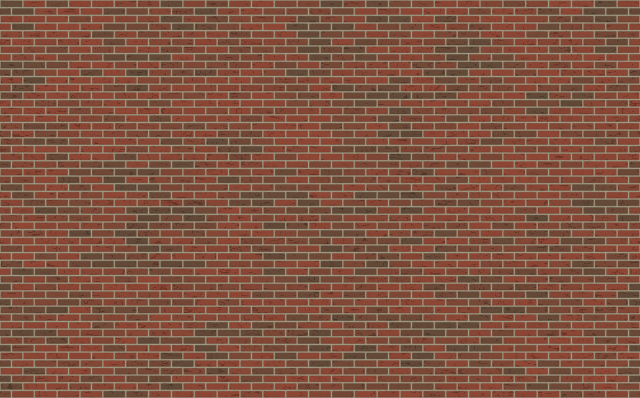
A Shadertoy shader for this texture:

```glsl
float hash(vec2 p) {
    vec3 q = fract(p.xyx * vec3(0.1031, 0.1030, 0.0973));
    q += dot(q, q.yzx + 33.33);
    return fract((q.x + q.y) * q.z);
}

float noise(vec2 p) {
    vec2 i = floor(p), f = fract(p);
    f = f * f * (3.0 - 2.0 * f);
    return mix(mix(hash(i), hash(i + vec2(1, 0)), f.x),
               mix(hash(i + vec2(0, 1)), hash(i + vec2(1, 1)), f.x), f.y);
}

// Fired clay: a tint per brick, fine grain and faint horizontal cracks
vec3 clay(vec2 id, vec2 local) {
    // Dark bricks gather in loose groups
    float group = noise(id * vec2(0.3, 0.16) + 9.0) - 0.5;
    float tint = clamp(hash(id + 17.0) + 0.5 * group, 0.0, 1.0);
    vec3 color = mix(vec3(0.555, 0.272, 0.203), vec3(0.385, 0.285, 0.215), tint * tint);
    color *= 0.98 + 0.04 * hash(id + 61.0);

    vec2 p = local + id * vec2(7.3, 5.7);
    color *= 0.97 + 0.06 * noise(p * vec2(7.0, 14.0));

    float ridge = abs(noise(p * vec2(1.6, 5.0)) - 0.5);
    float patches = smoothstep(0.45, 0.75, noise(p * vec2(1.3, 2.5) + 40.0));
    float crack = (1.0 - smoothstep(0.0, 0.11, ridge)) * patches;
    return color * (1.0 - 0.26 * crack);
}

void mainImage(out vec4 fragColor, in vec2 fragCoord) {
    // Running bond: 28 bricks across, 52 courses, alternate rows shifted by half
    vec2 grid = fragCoord / iResolution.xy * vec2(28.0, 52.0);
    grid.x += 0.5 * mod(floor(grid.y) + 1.0, 2.0);
    vec2 id = vec2(mod(floor(grid.x), 28.0), floor(grid.y));

    // Lengths below are in course heights; a brick is three long
    vec2 local = fract(grid) * vec2(3.0, 1.0);
    vec2 pixel = vec2(84.0, 52.0) / iResolution.xy;
    vec2 gap = min(local, vec2(3.0, 1.0) - local);

    // Brick face, darker along its rim and lower edge
    vec3 brick = clay(id, local);
    float inset = min(gap.x, gap.y) - 0.09;
    brick *= mix(0.9, 1.0, smoothstep(0.0, 0.13, inset));
    brick *= mix(0.94, 1.0, smoothstep(0.09, 0.35, local.y));

    // Sandy mortar with softened joints
    vec3 mortar = vec3(0.62, 0.595, 0.505) * (0.96 + 0.08 * noise(grid * vec2(18.0, 6.0)));

    vec2 cover = clamp((gap - 0.092) / (1.3 * pixel) + 0.5, 0.0, 1.0);
    fragColor = vec4(mix(mortar, brick, cover.x * cover.y), 1.0);
}
```
